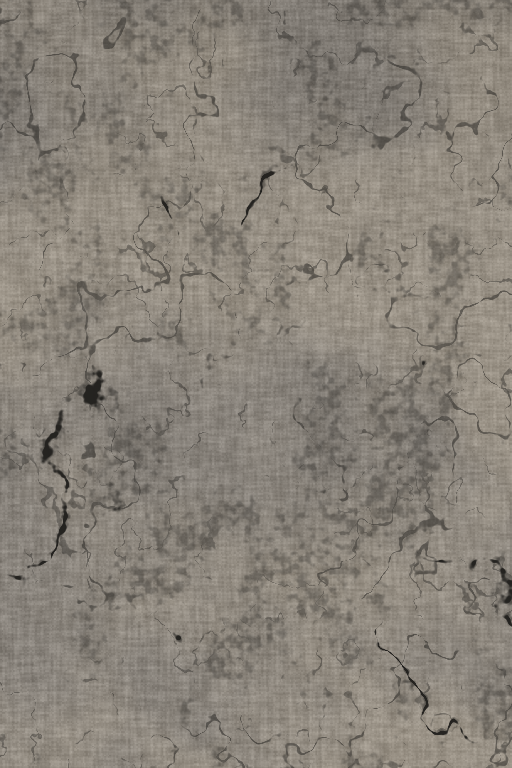
This texture is drawn by a WebGL 2 fragment shader. Its source:

```glsl
#version 300 es
precision highp float;
// Undyed woven cloth marked with broken, crumbling ink cracks.
// Cracks are level lines of warped noise, gated into short strokes; a fine grain
// erodes their density into crumbs. Threads are noise stretched along both axes.

uniform vec2 u_resolution;
out vec4 fragColor;

const vec3 WARM_CLOTH = vec3(0.597, 0.567, 0.521);
const vec3 COOL_CLOTH = vec3(0.522, 0.501, 0.473);
const vec3 INK = vec3(0.125, 0.120, 0.110);
const float THREADS = 190.0;

float hash(vec2 p) {
    return fract(sin(dot(p, vec2(127.1, 311.7))) * 43758.55);
}

float noise(vec2 p) {
    vec2 cell = floor(p), f = fract(p);
    f = f * f * (3.0 - 2.0 * f);
    float low = mix(hash(cell), hash(cell + vec2(1, 0)), f.x);
    float high = mix(hash(cell + vec2(0, 1)), hash(cell + vec2(1, 1)), f.x);
    return mix(low, high, f.y);
}

// Layered noise in 0..1, each octave turned to hide the lattice
float fbm(vec2 p, int octaves) {
    const mat2 TURN = mat2(1.6, 1.2, -1.2, 1.6);
    float sum = 0.0, total = 0.0, weight = 0.5;
    for (int i = 0; i < octaves; i++) {
        sum += weight * noise(p);
        total += weight;
        weight *= 0.5;
        p = TURN * p + 17.3;
    }
    return sum / total;
}

// Offset that makes smooth lines jagged
vec2 jitter(vec2 p, float freq, float amount) {
    vec2 offset = vec2(fbm(p * freq, 3), fbm(p * freq + 53.7, 3));
    return (offset - 0.5) * amount;
}

// Bell-shaped density around the middle level line of a noise field
float crackDensity(vec2 p, float freq, float width) {
    vec2 tall = p * vec2(1.2, 0.85);
    float dist = abs(fbm(tall * freq, 2) - 0.5) / (0.45 * freq);
    return exp(-dist * dist / (width * width));
}

// Erodes a density into crumbs: solid cores, speckled rims
float crumble(float density, float grain) {
    return smoothstep(0.42, 0.95, density + 1.1 * (grain - 0.5));
}

// Thin, faint cracks that fade in and out
float fineCracks(vec2 p, float freq, float width, float grain) {
    float gate = smoothstep(0.34, 0.64, fbm(p * freq * 0.6 + 31.0, 3));
    vec2 q = p + jitter(p, freq * 2.6, 0.6 / freq);
    return crumble(gate * crackDensity(q, freq, width), grain);
}

// Heavy strokes with clotted cores and a speckled halo
float boldCracks(vec2 p, float grain) {
    float gate = smoothstep(0.46, 0.66, fbm(p * vec2(8.0, 6.5) + 7.9, 2));
    float clots = smoothstep(0.25, 0.6, fbm(p * 30.0 + 4.1, 2));
    vec2 q = p + jitter(p, 24.0, 0.055) + 2.6;
    float strength = gate * mix(0.45, 1.15, clots);
    float core = crumble(strength * crackDensity(q, 5.5, 0.0058), grain);
    float halo = crumble(0.62 * strength * crackDensity(q, 5.5, 0.016), grain);
    return max(core, 0.6 * halo);
}

// Signed brightness of the plain weave
float weave(vec2 p) {
    float weft = noise(vec2(p.x * 55.0, p.y * THREADS * 1.25)) - 0.5;
    float warp = noise(vec2(p.x * THREADS * 1.25, p.y * 45.0) + 71.0) - 0.5;
    vec2 bent = p + 0.004 * vec2(noise(p * 23.0), noise(p * 23.0 + 40.0));
    vec2 ribs = cos(6.2832 * THREADS * bent);
    float fuzz = hash(floor(p * THREADS * 2.4)) - 0.5;
    return 0.075 * (weft + warp) + 0.010 * (ribs.x + ribs.y) + 0.050 * fuzz;
}

void main() {
    vec2 p = gl_FragCoord.xy / u_resolution.y;
    float grain = fbm(p * 125.0 + 6.0, 2);

    // Cloth: broad warm and cool patches, then threads
    float patches = smoothstep(0.26, 0.66, fbm(p * 4.5 + 12.0, 5));
    vec3 color = mix(COOL_CLOTH, WARM_CLOTH, patches);
    color *= 1.02 - 0.06 * smoothstep(0.55, 1.05, p.y);
    color += weave(p);

    // Faint grey crumbs gathered in drifts
    float drift = smoothstep(0.40, 0.72, fbm(p * vec2(17.0, 12.0) + 3.0, 3));
    float ink = 0.30 * crumble(0.62 * drift, grain) + 0.05 * drift;

    // Ink cracks from faint to heavy
    ink = max(ink, 0.50 * fineCracks(p + 5.0, 12.0, 0.0030, grain));
    ink = max(ink, 0.38 * fineCracks(p + 9.0, 24.0, 0.0024, grain));
    ink = max(ink, 0.96 * boldCracks(p, grain));

    fragColor = vec4(mix(color, INK, ink), 1.0);
}
```
